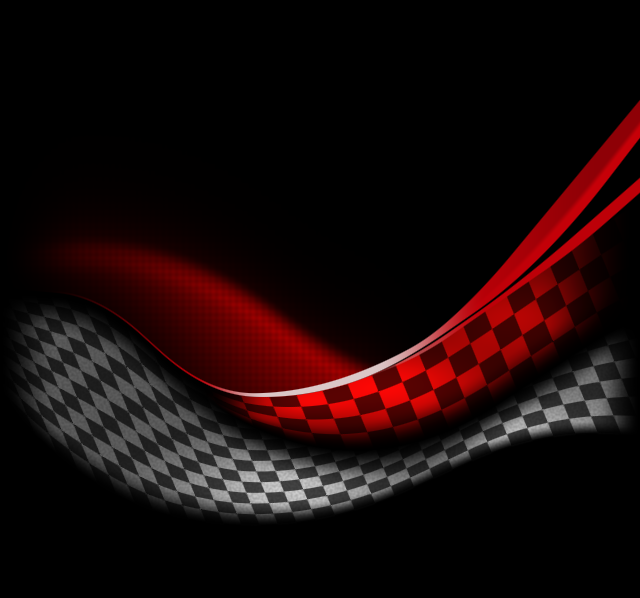
Give the GLSL for this background, as a Shadertoy shader.

```glsl
// Two checkered cloth bands, a red glow and glossy ribbons sweeping over black.
// Every outline is a height curve made of straight runs joined by parabolic bends;
// the checks live in coordinates stretched between pairs of those curves.

#define FLAG_ROWS 12.0
#define BAND_ROWS 4.0
#define CHECK_LEAN 0.38
#define GRAIN 0.16
#define MESH_CELLS 96.0
#define GLOW_STRENGTH 0.62
#define RIBBON_RED vec3(0.74, 0.0, 0.03)
#define RIBBON_WHITE vec3(0.86, 0.78, 0.78)

const float PI = 3.14159;

// Curve whose slope grows from 0 to 1 between a and b.
float bend(float x, float a, float b) {
    float t = clamp(x - a, 0.0, b - a);
    return t * t / (2.0 * (b - a)) + max(x - b, 0.0);
}

float spineCurve(float x) {
    return 0.519 - 0.1 * x - 0.87 * bend(x, 0.09, 0.22)
         + 0.94 * bend(x, 0.25, 0.40) + 0.77 * bend(x, 0.40, 0.70);
}

float glowCurve(float x) {
    return 0.569 + 0.15 * x - 0.95 * bend(x, 0.08, 0.44) + 0.4 * bend(x, 0.44, 0.62);
}

float bandCurve(float x) {
    return 0.325 - 0.7 * (x - 0.33) + 1.4 * bend(x, 0.33, 0.78) - 0.4 * bend(x, 0.92, 1.0);
}

float hemCurve(float x) {
    return 0.30 - 1.1 * (x - 0.03) + 0.85 * bend(x, 0.03, 0.27)
         + 0.74 * bend(x, 0.27, 0.64) - 0.58 * bend(x, 0.73, 0.97);
}

// Antialiased step across d = 0.
float edge(float d) {
    return clamp(d / max(fwidth(d), 1e-5) + 0.5, 0.0, 1.0);
}

float checker(vec2 cell) {
    return edge(sin(PI * cell.x) * sin(PI * cell.y));
}

// Soft round highlight.
float spot(vec2 p, vec2 centre, vec2 size) {
    vec2 d = (p - centre) / size;
    return exp(-dot(d, d));
}

vec2 gradientAt(vec2 i) {
    float h = fract(sin(dot(i, vec2(127.1, 311.7))) * 4375.85);
    return vec2(cos(2.0 * PI * h), sin(2.0 * PI * h));
}

float gradientNoise(vec2 p) {
    vec2 i = floor(p), f = fract(p), s = f * f * (3.0 - 2.0 * f), e = vec2(0.0, 1.0);
    float low = mix(dot(gradientAt(i), f), dot(gradientAt(i + e.yx), f - e.yx), s.x);
    float high = mix(dot(gradientAt(i + e), f - e), dot(gradientAt(i + 1.0), f - 1.0), s.x);
    return mix(low, high, s.y);
}

void mainImage(out vec4 fragColor, in vec2 fragCoord) {
    vec2 p = fragCoord / iResolution.xy;
    vec2 square = fragCoord / iResolution.x;
    float x = p.x, y = p.y;
    float spine = spineCurve(x), band = bandCurve(x), hem = hemCurve(x);
    float above = edge(y - spine);
    float lean = x + CHECK_LEAN * (y - 0.3);
    float sideFade = smoothstep(0.0, 0.09, x) * (1.0 - smoothstep(0.93, 1.0, x));

    // Grey cloth, brightest along its lower fold
    vec2 flagCell = vec2(45.0 * lean - 17.0 * bend(lean, 0.1, 0.5),
                         FLAG_ROWS * (y - hem) / (spine - hem));
    float light = 0.34 + 0.42 * spot(p, vec2(0.45, 0.18), vec2(0.17, 0.07))
                + 0.34 * spot(p, vec2(0.80, 0.28), vec2(0.16, 0.06))
                + 0.10 * spot(p, vec2(0.95, 0.40), vec2(0.10, 0.10));
    float hemSoft = mix(0.055, 0.022, smoothstep(0.2, 0.65, x));
    float flagMask = smoothstep(-0.004, hemSoft, y - hem)
                   * smoothstep(0.005, 0.075, spine - y) * sideFade;
    float shadow = mix(1.0, smoothstep(-0.005, 0.06, band - y), smoothstep(0.24, 0.38, x));
    float grain = 1.0 + GRAIN * gradientNoise(square * 260.0);
    vec3 color = vec3(light * grain * mix(0.33, 1.0, checker(flagCell)) * flagMask * shadow);

    // Red checkered band between the spine and the grey cloth
    float across = (y - band) / max(spine - band, 0.02);
    vec2 bandCell = vec2(23.0 * lean, BAND_ROWS * across);
    float shine = 0.36 + 0.62 * spot(p, vec2(0.60, 0.355), vec2(0.17, 0.07))
                + 0.35 * spot(p, vec2(0.80, 0.47), vec2(0.12, 0.07))
                + 0.30 * spot(p, vec2(0.46, 0.325), vec2(0.08, 0.03));
    float bandFade = smoothstep(0.31, 0.42, x) * (1.0 - smoothstep(0.84, 0.99, x))
                   * smoothstep(0.0, 0.42, across);
    float red = min(shine, 1.0) * mix(0.36, 1.0, checker(bandCell)) * bandFade;
    float bandMask = edge(y - band) * smoothstep(0.28, 0.38, x);
    color = mix(color, vec3(red, 0.03 * red, 0.02 * red), bandMask);

    // Glow above the spine: lit crest, dim haze beyond, faint mesh
    float depth = glowCurve(x) - y;
    float reach = mix(0.06, 0.22, smoothstep(0.1, 0.5, x));
    float crest = smoothstep(-0.025, 0.03, depth) * exp(-max(depth, 0.0) / reach);
    float haze = 0.13 * exp(-max(-depth, 0.0) / 0.045) * smoothstep(0.06, -0.03, depth);
    float glow = GLOW_STRENGTH * crest * smoothstep(-0.08, 0.46, x) + haze;
    glow *= smoothstep(0.0, 0.14, x) * (1.0 - smoothstep(0.56, 0.72, x));
    vec2 mesh = cos(2.0 * PI * MESH_CELLS * square);
    glow *= 1.0 + 0.05 * (mesh.x + mesh.y);
    color = mix(color, vec3(glow, 0.0, 0.0), above);

    // Lower ribbon, split from the upper one by a narrow dark gap
    float part = smoothstep(0.55, 0.70, x);
    float whiten = smoothstep(0.30, 0.42, x) * (1.0 - smoothstep(0.58, 0.76, x));
    float lowBase = spine - 0.007 * part + 0.2 * bend(x, 0.85, 0.95);
    float lowTop = spine + 0.2 * bend(x, 0.72, 0.90);
    vec3 lowColor = mix(RIBBON_RED, RIBBON_WHITE, 0.7 * whiten);
    color = mix(color, lowColor, edge(y - lowBase) * edge(lowTop - y) * part);

    // Upper ribbon: thin red thread, white sweep, then a broad two-tone red blade
    float base = spine + 0.004 * part + 0.65 * bend(x, 0.74, 0.95);
    float top = spine + 0.003 + 0.011 * smoothstep(0.28, 0.62, x) + 0.55 * bend(x, 0.64, 0.80);
    float height = (y - base) / (top - base);
    float facet = 0.75 + 0.3 * (1.0 - smoothstep(0.25, 0.5, height));
    vec3 blade = mix(RIBBON_RED * mix(1.0, facet, smoothstep(0.7, 0.95, x)), RIBBON_WHITE, whiten);
    float ribbon = edge(y - base) * edge(top - y) * smoothstep(0.07, 0.32, x);
    color = mix(color, blade, ribbon);

    fragColor = vec4(color, 1.0);
}
```
